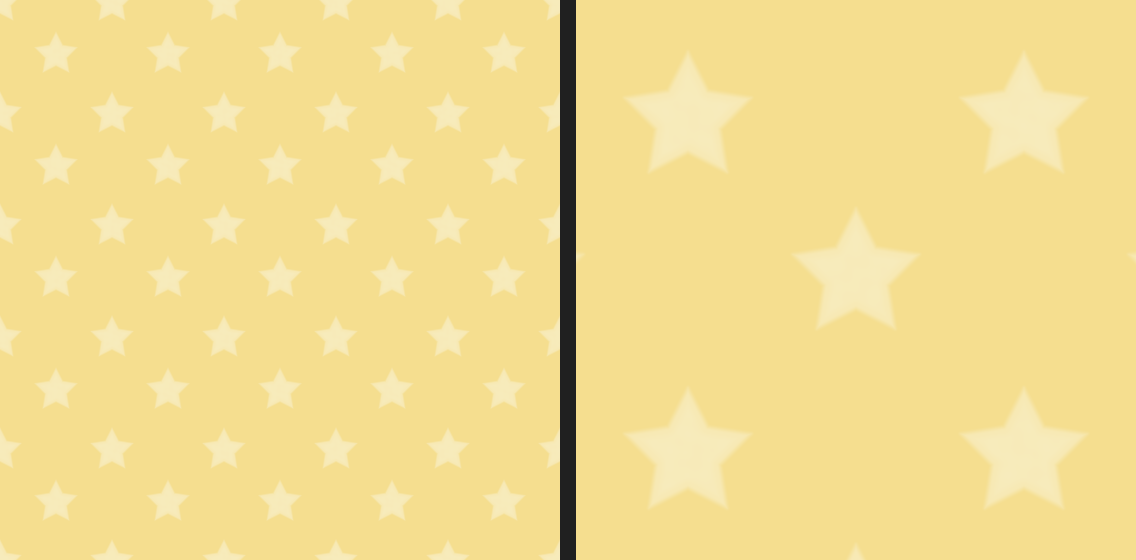
Left, the full canvas; right, a detail of the centre.
Write a Shadertoy shader that draws this pattern.

```glsl
// Pale five-pointed stars on warm yellow, in two interleaved 5 x 5 lattices.
// Each star is a folded segment distance with a soft rim and a brighter core;
// layered sines of whole frequency give a faint wear that wraps.

const float TAU = 6.2831853;

// Signed distance to an upright star with its tips at the given radius
float starDistance(vec2 p, float radius) {
    float sector = TAU / 5.0;
    float angle = abs(mod(atan(p.x, p.y) + 0.5 * sector, sector) - 0.5 * sector);
    vec2 q = length(p) * vec2(cos(angle), sin(angle));
    vec2 tip = vec2(radius, 0.0);
    vec2 notch = 0.51 * radius * vec2(cos(0.5 * sector), sin(0.5 * sector));
    vec2 edge = notch - tip;
    vec2 w = q - tip;
    float d = length(w - edge * clamp(dot(w, edge) / dot(edge, edge), 0.0, 1.0));
    return edge.x * w.y - edge.y * w.x > 0.0 ? -d : d;
}

// Smooth mottling that repeats over the unit square
float wear(vec2 uv) {
    vec2 t = TAU * uv;
    float broad = sin(31.0 * t.x + 2.0 * sin(17.0 * t.y)) * sin(27.0 * t.y + sin(13.0 * t.x));
    float fine = sin(58.0 * t.x + 43.0 * t.y) * sin(47.0 * t.y - 36.0 * t.x);
    return 0.6 * broad + 0.4 * fine;
}

void mainImage(out vec4 fragColor, in vec2 fragCoord) {
    vec2 uv = fragCoord / iResolution.xy;
    vec2 cell = uv * 5.0;
    float pixel = 5.0 / min(iResolution.x, iResolution.y);

    // Nearest star of the two lattices, wrapped within the cell
    float d = 1.0;
    for (int i = 0; i < 2; i++) {
        vec2 centre = i == 0 ? vec2(0.5, 0.515) : vec2(0.0, -0.019);
        vec2 p = fract(cell - centre + 0.5) - 0.5;
        d = min(d, starDistance(p, 0.198));
    }

    // Soft outline, then a slightly paler and unevenly worn core
    float soft = max(0.011, 0.75 * pixel);
    float body = 1.0 - smoothstep(-soft, soft, d);
    float core = 1.0 - smoothstep(-0.035, -0.008, d);

    vec3 ground = vec3(0.96, 0.87, 0.56);
    vec3 cream = vec3(0.97, 0.92, 0.73);
    float cover = body * (0.86 + core * (0.14 + 0.04 * wear(uv)));
    fragColor = vec4(mix(ground, cream, cover), 1.0);
}
```
